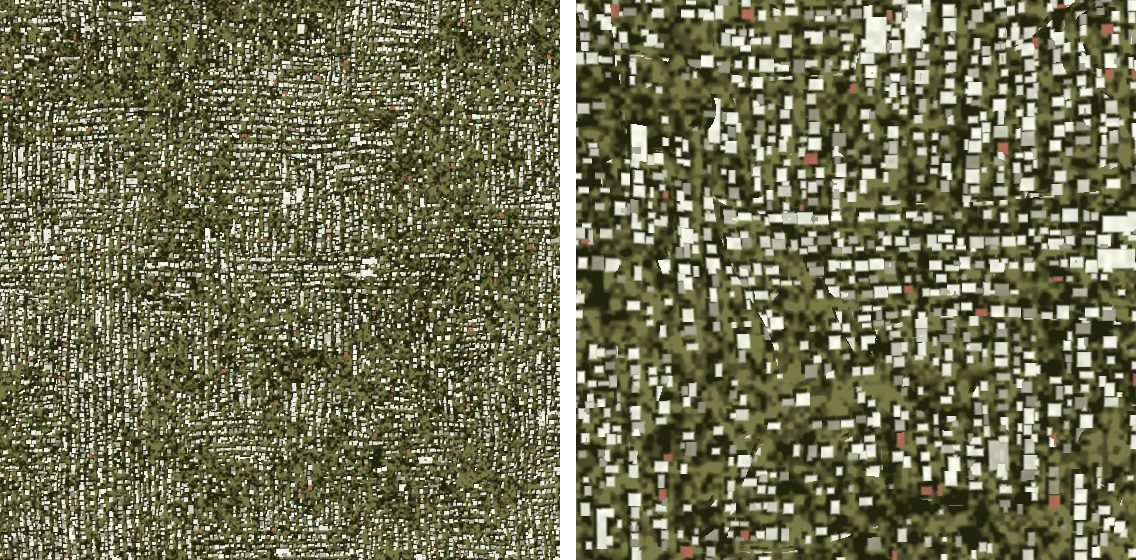
Left, the full canvas; right, a detail of the centre.
Give the GLSL for this texture, as a three.js fragment shader.

```glsl
varying vec2 vUv;

const vec3 SHADE = vec3(0.13, 0.14, 0.05);
const vec3 OLIVE = vec3(0.30, 0.30, 0.16);
const vec3 MOSS = vec3(0.47, 0.48, 0.28);
const vec3 STONE = vec3(0.58, 0.58, 0.50);
const vec3 CHALK = vec3(0.94, 0.95, 0.89);
const vec3 CLAY = vec3(0.68, 0.42, 0.34);

const vec2 DISTRICTS = vec2(13.0, 10.0);    // blocks sharing one row direction
const vec2 HOUSE_GRID = vec2(112.0, 64.0);  // cells along and across a row
const vec2 SHED_GRID = vec2(150.0, 105.0);
const vec2 HALL_GRID = vec2(34.0, 42.0);
const vec2 SHADOW_SHIFT = vec2(0.0022, -0.0026);
const float UPRIGHT_SHARE = 0.6;
const float SHED_SHARE = 0.34;
const float HALL_SHARE = 0.05;
const float CLAY_SHARE = 0.025;
const float SOFTNESS = 0.0010;

float hash(vec2 p) {
  vec3 q = fract(p.xyx * vec3(0.1031, 0.1030, 0.0973));
  q += dot(q, q.yzx + 33.33);
  return fract((q.x + q.y) * q.z);
}

float noise(vec2 p) {
  vec2 i = floor(p);
  vec2 f = fract(p);
  f = f * f * (3.0 - 2.0 * f);
  float low = mix(hash(i), hash(i + vec2(1.0, 0.0)), f.x);
  float high = mix(hash(i + vec2(0.0, 1.0)), hash(i + 1.0), f.x);
  return mix(low, high, f.y);
}

float boxDistance(vec2 p, vec2 halfSize) {
  vec2 d = abs(p) - halfSize;
  return length(max(d, 0.0)) + min(max(d.x, d.y), 0.0);
}

// One box per cell: x is coverage, y is a random tone
vec2 scatterBoxes(vec2 p, vec2 grid, float share, float seed) {
  vec2 g = p * grid;
  g.x += 7.0 * hash(vec2(floor(g.y), seed));
  vec2 cell = floor(g);
  vec2 id = cell + seed;
  vec2 jitter = (vec2(hash(id + 11.3), hash(id + 27.1)) - 0.5) * vec2(0.3, 0.22);
  vec2 halfSize = vec2(mix(0.2, 0.54, hash(id + 41.7)), mix(0.12, 0.27, hash(id + 63.9)));
  float d = boxDistance((g - cell - 0.5 - jitter) / grid, halfSize / grid);
  float present = step(hash(id + 85.2), share);
  return vec2(present * (1.0 - smoothstep(-SOFTNESS, SOFTNESS, d)), hash(id + 97.4));
}

vec2 strongest(vec2 a, vec2 b) {
  return a.x > b.x ? a : b;
}

// Rows of roofs, turned upright or level by district
vec2 roofs(vec2 p) {
  vec2 warp = vec2(noise(p * 9.0), noise(p * 9.0 + 50.0));
  vec2 district = floor(p * DISTRICTS + warp * 0.9);
  vec2 q = p + (warp - 0.5) * 0.012;
  q = hash(district + 5.0) < UPRIGHT_SHARE ? q.yx : q;
  float crowd = noise(p * 7.0 + 13.0) * 0.55 + noise(p * 25.0) * 0.45;
  float density = mix(0.28, 0.9, smoothstep(0.28, 0.7, crowd));
  vec2 houses = scatterBoxes(q, HOUSE_GRID, density, 100.0);
  vec2 sheds = scatterBoxes(q, SHED_GRID, density * SHED_SHARE * 1.6, 300.0);
  vec2 halls = scatterBoxes(q, HALL_GRID, density * HALL_SHARE, 500.0);
  halls.y = mix(0.25, 1.0, halls.y) * 0.95;
  return strongest(halls, strongest(houses, sheds));
}

// Mottled trees and grass
vec3 ground(vec2 p) {
  float leaf = noise(p * 165.0) * 0.45 + noise(p * 310.0 + 9.0) * 0.35;
  float patches = noise(p * 45.0 + 31.0) * 0.14 + noise(p * 11.0 + 71.0) * 0.12;
  float t = leaf + patches - 0.03;
  vec3 color = mix(SHADE, OLIVE, smoothstep(0.31, 0.48, t));
  return mix(color, MOSS, smoothstep(0.47, 0.65, t));
}

void main() {
  vec2 p = vUv;
  vec3 color = ground(p);

  // Cast shadows beside the roofs
  float shadow = roofs(p + SHADOW_SHIFT).x;
  color = mix(color, SHADE * 0.9, shadow * 0.85);

  // Pale roofs with a few clay ones
  vec2 roof = roofs(p);
  vec3 roofColor = mix(STONE, CHALK, smoothstep(0.0, 0.55, roof.y));
  roofColor = mix(roofColor, CLAY, step(1.0 - CLAY_SHARE, roof.y));
  roofColor *= 0.92 + 0.14 * noise(p * 240.0);
  color = mix(color, roofColor, roof.x);

  gl_FragColor = vec4(color, 1.0);
}
```
